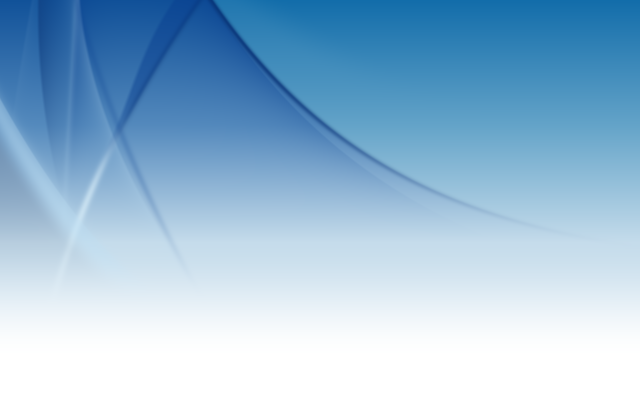
This background is drawn by a WebGL 1 fragment shader. Its source:

```glsl
precision highp float;
// Soft blue backdrop: a vertical gradient fading to white, split by a long
// falling curve, with translucent ribbons crossing at the upper left.
// Each ribbon is a signed offset from a simple curve, shaded by falloffs.

uniform vec2 u_resolution;

const vec3 SKY_TOP = vec3(0.07, 0.425, 0.665);
const vec3 SKY_MID = vec3(0.39, 0.64, 0.785);
const vec3 VEIL_TOP = vec3(0.065, 0.32, 0.60);
const vec3 VEIL_MID = vec3(0.33, 0.54, 0.74);
const vec3 MIST = vec3(0.77, 0.86, 0.92);
const vec3 NAVY = vec3(0.02, 0.18, 0.44);
const vec3 DEEP = vec3(0.03, 0.24, 0.56);
const vec3 PALE = vec3(0.74, 0.87, 0.95);
const vec3 SLATE = vec3(0.46, 0.54, 0.64);

const float ASPECT = 1.58;       // proportions used for slope correction
const float SWEEP_START = 0.332; // where the main curve meets the top
const float SWEEP_DEPTH = 0.68;
const float SWEEP_RATE = 3.4;
const float FOLD_SPREAD = 0.12;  // opening of the fold below the curve
const float MIST_LEVEL = 0.60;
const float WHITE_LEVEL = 0.89;

// Vertical ramp through top, middle and mist colours; t runs downward.
vec3 ramp(vec3 top, vec3 middle, float t) {
  vec3 c = mix(top, middle, clamp(t / 0.31, 0.0, 1.0));
  return mix(c, MIST, clamp((t - 0.31) / (MIST_LEVEL - 0.31), 0.0, 1.0));
}

// Symmetric soft line.
float glow(float d, float width) {
  return exp(-d * d / (width * width));
}

// Crisp on the negative side, fading slowly on the positive side.
float sheet(float d, float width) {
  return smoothstep(-0.003, 0.003, d) * exp(-max(d, 0.0) / width);
}

// Curve x(t) with a starting point, slope and bend.
float bend(float t, float start, float slope, float curve) {
  return start + t * (slope + t * curve);
}

void main() {
  vec2 uv = gl_FragCoord.xy / u_resolution;
  float x = uv.x;
  float t = 1.0 - uv.y;
  float fade = 1.0 - smoothstep(0.40, 0.76, t);
  float topFade = 1.0 - smoothstep(0.0, 0.62, t);

  // Main falling curve, with approximate distance in canvas heights
  float s = x - SWEEP_START;
  float decay = exp(-SWEEP_RATE * s);
  float slope = SWEEP_DEPTH * SWEEP_RATE * decay / ASPECT;
  float stretch = inversesqrt(1.0 + slope * slope);
  float drop = t - SWEEP_DEPTH * (1.0 - decay);
  float edge = drop * stretch;
  float fold = (drop - FOLD_SPREAD * max(s, 0.0) - 0.012) * stretch;
  float under = smoothstep(-0.003, 0.003, edge);

  // Sky right of the curve, with a faint broad arc
  vec3 sky = ramp(SKY_TOP, SKY_MID, t);
  float arc = t - 0.62 * (1.0 - exp(-1.9 * (x - 0.43)));
  float arcLight = smoothstep(-0.02, 0.10, arc) * (1.0 - smoothstep(0.12, 0.30, t));
  sky = mix(sky, SKY_MID, 0.17 * arcLight);

  // Veil left of the curve, dark below the fold
  vec3 veil = ramp(VEIL_TOP, VEIL_MID, t);
  veil = mix(veil, SKY_MID, 0.25 * smoothstep(0.45, 0.9, x) * topFade);
  veil = mix(veil, DEEP, 0.34 * sheet(fold, 0.075) * topFade);
  veil = mix(veil, DEEP, 0.25 * sheet(edge, 0.03) * topFade);
  float reach = 1.0 - smoothstep(0.55, 1.0, x);
  vec3 col = mix(sky, veil, under * mix(0.25, 1.0, reach));
  float rim = glow(edge - 0.003, 0.0065) * (1.0 - smoothstep(0.12, 0.63, t));
  col = mix(col, NAVY, 0.68 * rim);

  // Vertical strands at the upper left
  float left = 1.0 - smoothstep(0.10, 0.32, x);
  float strandFade = 1.0 - smoothstep(0.05, 0.50, t);
  float strandA = x - bend(t, 0.060, -0.01, 0.17);
  float strandB = x - bend(t, 0.119, -0.03, -0.01);
  col = mix(col, NAVY, 0.50 * sheet(strandA, 0.028) * strandFade);
  col = mix(col, DEEP, 0.38 * sheet(strandB, 0.022) * strandFade);
  col = mix(col, PALE, 0.13 * glow(strandB, 0.005) * fade);
  float faint = x - bend(t, 0.050, -0.11, 0.02);
  col = mix(col, PALE, 0.07 * sheet(faint, 0.012) * strandFade);

  // Pale strand leaning right, with a darker companion
  float lean = bend(t, 0.124, 0.063, 0.277) - x;
  float inner = x - bend(t, 0.119, 0.17, 0.13);
  col = mix(col, PALE, 0.24 * sheet(lean, 0.016) * fade);
  col = mix(col, DEEP, 0.20 * glow(inner, 0.006) * fade);

  // Diagonal ribbon: dark band above, narrowing to a bright thread
  float diagonal = x - bend(t, 0.3125, -0.443, 0.1845);
  float bandWidth = mix(0.040, 0.008, smoothstep(0.0, 0.36, t));
  float band = smoothstep(-bandWidth - 0.004, -bandWidth + 0.004, diagonal)
             * (1.0 - smoothstep(-0.003, 0.005, diagonal));
  float dark = 1.0 - smoothstep(0.22, 0.42, t);
  col = mix(col, DEEP, band * 0.48 * dark);
  col = mix(col, NAVY, 0.28 * glow(diagonal, 0.006) * dark);
  float thread = glow(diagonal + 0.002, 0.0065) * smoothstep(0.28, 0.50, t);
  col = mix(col, vec3(0.86, 0.94, 0.98), 0.62 * thread * (1.0 - smoothstep(0.62, 0.77, t)));

  // Broad pale sweep with slate shade beneath it
  float sweep = t - bend(x, 0.288, 2.765, -3.52);
  float sweepSlope = (2.765 - 7.04 * x) / ASPECT;
  float across = sweep * inversesqrt(1.0 + sweepSlope * sweepSlope);
  float shade = smoothstep(0.0, 0.05, across) * left * (1.0 - smoothstep(0.35, 0.77, t));
  col = mix(col, SLATE, 0.50 * shade);
  float beam = 0.42 * glow(across, 0.025) + 0.22 * sheet(across + 0.022, 0.03);
  col = mix(col, PALE, beam * left * (1.0 - smoothstep(0.64, 0.77, t)));

  // Everything dissolves into white toward the bottom
  col = mix(col, vec3(1.0), smoothstep(MIST_LEVEL - 0.02, WHITE_LEVEL, t));
  gl_FragColor = vec4(col, 1.0);
}
```
